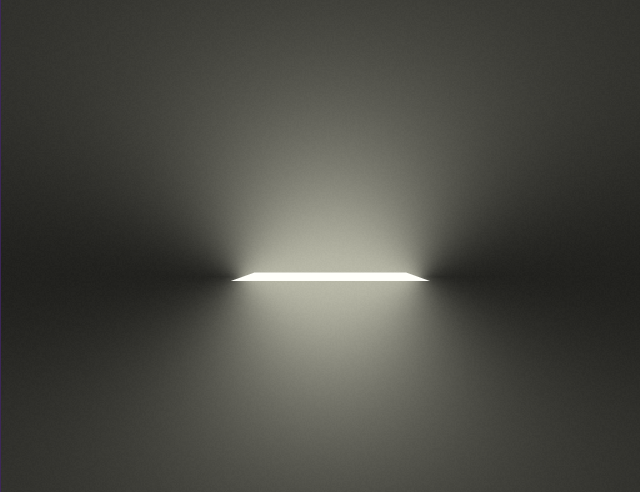
Reproduce this background procedurally as a Shadertoy shader.

```glsl
const float ASPECT = 1.3;
const vec2 LAMP_CENTER = vec2(0.671, 0.4375);
const float LAMP_HALF_HEIGHT = 0.0086;
const float LAMP_BOTTOM_HALF = 0.202;
const float LAMP_TOP_HALF = 0.154;
const float EMITTER_HALF = 0.185;
const float EMITTER_SOFTNESS = 0.018;
const float GLOW_GAIN = 0.60;
const float GLOW_FALLOFF = 0.9;
const float GLOW_REACH = 0.65;
const float AMBIENT = 0.130;
const float AMBIENT_RISE = 0.027;
const float AMBIENT_RANGE = 0.25;
const float GRAIN_CELLS = 394.0;
const float GRAIN_AMOUNT = 0.016;
const float BORDER_WIDTH = 0.0017;
const vec3 LIGHT_TINT = vec3(1.0, 1.0, 0.91);
const vec3 LAMP_COLOR = vec3(1.0, 1.0, 0.98);
const vec3 BORDER_COLOR = vec3(0.25, 0.15, 0.38);

float hash(vec2 cell) {
    vec3 q = fract(cell.xyx * 0.1031);
    q += dot(q, q.yzx + 33.33);
    return fract((q.x + q.y) * q.z);
}

// Cosine-weighted light from a horizontal strip, scaled to 0..1
float stripLight(vec2 p) {
    float height = abs(p.y) + EMITTER_SOFTNESS;
    vec2 ends = p.x + vec2(EMITTER_HALF, -EMITTER_HALF);
    vec2 sines = ends / sqrt(ends * ends + height * height);
    return max(0.5 * (sines.x - sines.y), 0.0);
}

// Signed distance bound of the tapered lamp
float lampDistance(vec2 p) {
    float taper = (LAMP_BOTTOM_HALF - LAMP_TOP_HALF) / (2.0 * LAMP_HALF_HEIGHT);
    float halfWidth = LAMP_BOTTOM_HALF - taper * (p.y + LAMP_HALF_HEIGHT);
    float side = (abs(p.x) - halfWidth) / sqrt(1.0 + taper * taper);
    return max(side, abs(p.y) - LAMP_HALF_HEIGHT);
}

void mainImage(out vec4 fragColor, in vec2 fragCoord) {
    vec2 uv = fragCoord / iResolution.xy;
    vec2 canvas = uv * vec2(ASPECT, 1.0);
    vec2 p = canvas - LAMP_CENTER;
    float pixel = 1.0 / iResolution.y;

    // Wall glow above and below the lamp
    float rise = 1.0 - exp(-p.y * p.y / (AMBIENT_RANGE * AMBIENT_RANGE));
    float fade = exp(-p.y * p.y / (GLOW_REACH * GLOW_REACH));
    float light = AMBIENT + AMBIENT_RISE * rise;
    light += GLOW_GAIN * fade * pow(stripLight(p), GLOW_FALLOFF);

    // Fine grain
    light += GRAIN_AMOUNT * (hash(floor(canvas * GRAIN_CELLS)) - 0.5);
    vec3 color = light * LIGHT_TINT;

    // Lamp face
    float lamp = clamp(0.5 - lampDistance(p) / pixel, 0.0, 1.0);
    color = mix(color, LAMP_COLOR, lamp);

    // Thin left border
    float border = clamp((BORDER_WIDTH - canvas.x) / pixel + 0.5, 0.0, 1.0);
    color = mix(color, BORDER_COLOR, border);

    fragColor = vec4(color, 1.0);
}
```
